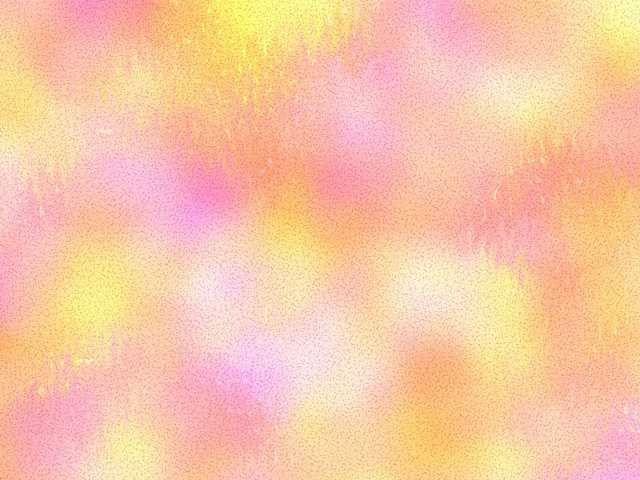
A Shadertoy shader for this background:

```glsl
// Soft pastel clouds of yellow, cream, pink and salmon with a stippled grain.
// Two independent gradient noise fields drive green and blue under a steady red;
// small upright flecks show the clouds from a displaced position.

vec2 gradientAt(vec2 cell) {
    uvec2 k = uvec2(ivec2(cell));
    uint h = k.x * 1597334677u ^ k.y * 3812015801u;
    h = (h ^ (h >> 15)) * 2246822519u;
    h = (h ^ (h >> 13)) * 3266489917u;
    h ^= h >> 16;
    float angle = float(h & 65535u) / 65536.0 * 6.2832;
    return vec2(cos(angle), sin(angle));
}

float gradientNoise(vec2 p) {
    vec2 i = floor(p), f = p - i;
    vec2 u = f * f * f * (f * (f * 6.0 - 15.0) + 10.0);
    vec2 e = vec2(1, 0);
    float a = dot(gradientAt(i), f);
    float b = dot(gradientAt(i + e.xy), f - e.xy);
    float c = dot(gradientAt(i + e.yx), f - e.yx);
    float d = dot(gradientAt(i + e.xx), f - e.xx);
    return mix(mix(a, b, u.x), mix(c, d, u.x), u.y);
}

// Broad blobs with weaker, rotated finer layers
float cloud(vec2 p, vec2 seed) {
    mat2 turn = mat2(0.8, 0.6, -0.6, 0.8);
    float sum = 0.0, weight = 1.0;
    p = p * 2.7 + seed;
    for (int i = 0; i < 3; i++) {
        sum += weight * gradientNoise(p);
        p = turn * p * 2.0 + 7.3;
        weight *= 0.45;
    }
    return sum;
}

vec3 pastel(vec2 p) {
    float green = 0.81 + 0.38 * cloud(p, vec2(13.4, 5.7));
    float blue = 0.68 + 0.46 * cloud(p, vec2(41.2, 28.9));
    return vec3(0.985, clamp(green, 0.52, 0.98), clamp(blue, 0.42, 0.93));
}

void mainImage(out vec4 fragColor, in vec2 fragCoord) {
    vec2 p = fragCoord / iResolution.y;

    // Patches where the colour edges break up
    float patchMask = smoothstep(-0.08, 0.22, gradientNoise(p * 2.9 + 63.1));
    vec2 q = p;
    q.y += 0.07 * patchMask * gradientNoise(p * vec2(70, 18));

    // Upright flecks, slightly lighter than their surroundings
    vec3 colour = pastel(q);
    float fleck = smoothstep(0.27, 0.43, gradientNoise(p * vec2(92, 48) + 9.6)) * patchMask;
    vec3 displaced = pastel(q + vec2(0.05, 0.11));
    colour = mix(colour, max(colour, displaced) + vec3(0.0, 0.04, 0.03), 0.75 * fleck);

    // Fine warm grain: dark specks over a faint light tooth
    vec2 g = mat2(0.83, 0.56, -0.56, 0.83) * p * 240.0;
    float grain = gradientNoise(g + 17.5);
    float speck = smoothstep(0.02, 0.45, grain);
    colour *= 1.0 - vec3(0.10, 0.15, 0.14) * speck;
    colour += 0.03 * smoothstep(0.0, 0.4, -grain);

    fragColor = vec4(clamp(colour, 0.0, 1.0), 1.0);
}
```
